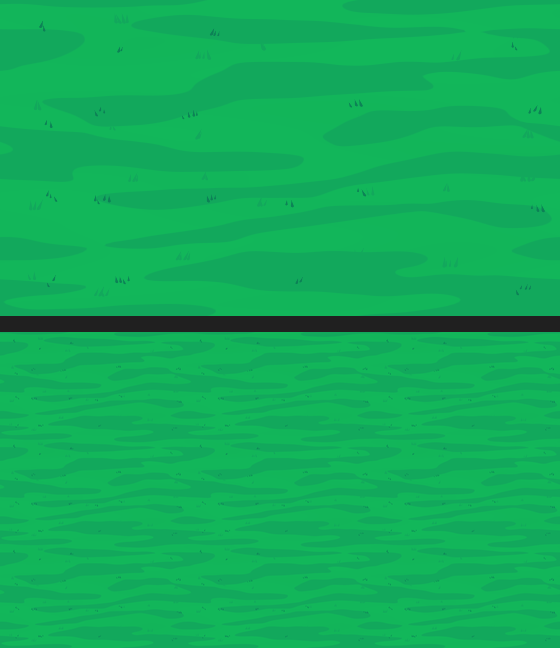
Top: one tile. Bottom: repeated 3 by 3.
A Shadertoy shader for this texture:

```glsl
// A flat green meadow: long horizontal streaks of darker grass with crisp edges,
// cut from warped bands plus stretched gradient noise, and strewn with small
// tufts and dark blades placed one cluster per grid cell. Everything wraps.

const float TAU = 6.2832;
const vec3 GROUND = vec3(0.07, 0.713, 0.352);
const vec3 STREAK = vec3(0.07, 0.658, 0.362);
const vec3 BLADE = vec3(0.045, 0.49, 0.335);

// Two random values in 0..1 from a lattice point, without sine
vec2 hash2(vec2 p) {
    vec3 q = fract(p.xyx * vec3(0.1031, 0.1030, 0.0973));
    q += dot(q, q.yzx + 33.33);
    return fract((q.xx + q.yz) * q.zy);
}

// Contribution of one lattice corner, wrapped to the period
float corner(vec2 cell, vec2 offset, vec2 period, float seed) {
    float angle = TAU * hash2(mod(cell, period) + seed).x;
    return dot(vec2(cos(angle), sin(angle)), offset);
}

// Gradient noise with a whole number of cells across the canvas
float noise(vec2 uv, vec2 period, float seed) {
    vec2 p = uv * period;
    vec2 i = floor(p);
    vec2 f = p - i;
    vec2 s = f * f * f * (f * (f * 6.0 - 15.0) + 10.0);
    vec2 e = vec2(1.0, 0.0);
    float low = mix(corner(i, f, period, seed),
                    corner(i + e.xy, f - e.xy, period, seed), s.x);
    float high = mix(corner(i + e.yx, f - e.yx, period, seed),
                     corner(i + e.xx, f - e.xx, period, seed), s.x);
    return mix(low, high, s.y);
}

// Height field of the streaks: positive inside the darker grass
float streakField(vec2 uv) {
    float warp = 1.1 * noise(uv, vec2(2.0, 3.0), 11.0);
    float bands = 0.3 * cos(TAU * (7.0 * uv.y + warp));
    float shape = noise(uv, vec2(3.0, 9.0), 37.0);
    float wobble = 0.3 * noise(uv, vec2(8.0, 16.0), 71.0);
    return bands + shape + wobble - 0.07;
}

// Distance to a drop with a round foot at the origin and a pointed tip
float bladeDistance(vec2 p, float radius, float height, float lean) {
    p.x -= lean * p.y;
    float h = clamp(p.y / height, 0.0, 1.0);
    return length(p - vec2(0.0, h * height)) - radius * (1.0 - h);
}

// Coverage of scattered blade clusters; size is (radius, height)
float clusters(vec2 uv, vec2 grid, float share, vec2 size, vec2 spread, float seed) {
    vec2 canvas = vec2(iResolution.x / iResolution.y, 1.0);
    vec2 cell = mod(floor(uv * grid), grid);
    vec2 pick = hash2(cell + seed);
    if (pick.x > share) return 0.0;

    vec2 centre = 0.25 + 0.5 * hash2(cell + seed + 19.0);
    vec2 p = (fract(uv * grid) - centre) / grid * canvas;
    float count = 2.0 + floor(pick.y * 2.99);
    float nearest = 1.0;
    for (float i = 0.0; i < 4.0; i++) {
        if (i >= count) break;
        vec2 k = hash2(cell * 5.0 + vec2(i * 3.0, i * 7.0) + seed);
        vec2 foot = spread * vec2(i - 0.5 * count + 0.6 * k.x, k.y - 0.5);
        float scale = mix(0.6, 1.1, k.x);
        float d = bladeDistance(p - foot, size.x * scale, size.y * scale, k.y - 0.5);
        nearest = min(nearest, d);
    }
    float pixel = 1.0 / iResolution.y;
    return 1.0 - smoothstep(-0.6 * pixel, 0.6 * pixel, nearest);
}

void mainImage(out vec4 fragColor, in vec2 fragCoord) {
    vec2 uv = fragCoord / iResolution.xy;

    // Ground with a barely visible drift in tone
    vec3 color = GROUND + vec3(0.0, 0.012, 0.004) * noise(uv, vec2(2.0, 7.0), 53.0);

    // Streaks with crisp, smoothed edges
    float field = streakField(uv);
    float soft = 0.7 * fwidth(field) + 0.0001;
    float grass = smoothstep(-soft, soft, field);

    // Tufts share the streak color, so they only show on the lighter ground
    float tufts = clusters(uv, vec2(7.0, 4.0), 0.75,
                           vec2(0.0055, 0.026), vec2(0.012, 0.003), 83.0);
    color = mix(color, STREAK, max(grass, tufts));

    // Small dark blades on top
    float blades = clusters(uv, vec2(7.0, 4.0), 0.55,
                            vec2(0.0046, 0.017), vec2(0.014, 0.024), 131.0);
    color = mix(color, BLADE, 0.9 * blades);

    fragColor = vec4(color, 1.0);
}
```
